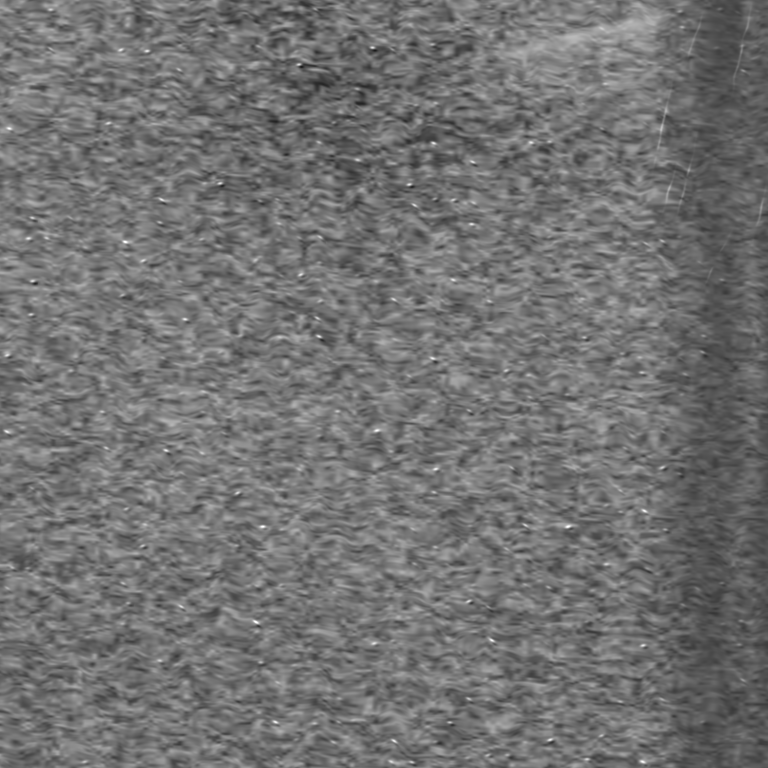
Write a WebGL 2 fragment shader that draws this texture.

```glsl
#version 300 es
precision highp float;
// Grey brushed grain: short, nearly level flecks made of stretched value noise,
// with sparse glints. Broad shading adds a dark upright fold at the right,
// curved pale wisps at the top right and a few steep scratches beside the fold.

uniform vec2 u_resolution;
out vec4 fragColor;

const float BASE_TONE = 0.472;
const float GRAIN_TILT = -0.07;                 // radians, falling to the right
const vec2 COARSE_FREQ = vec2(72.0, 165.0);     // flecks per canvas side
const vec2 FINE_FREQ = vec2(135.0, 285.0);
const float COARSE_GAIN = 0.24;
const float FINE_GAIN = 0.17;
const float GLINT_CELLS = 40.0;
const float GLINT_GAIN = 0.5;
const vec2 GLINT_SIZE = vec2(0.0036, 0.0019);
const float FOLD_DEPTH = 0.135;
const float PATCH_DEPTH = 0.085;
const float WISP_GAIN = 0.17;
const vec2 WISP_ROOT = vec2(0.63, 0.895);
const int SCRATCHES = 7;
const float SCRATCH_GAIN = 0.2;

// Two independent values in 0..1 per lattice cell (integer mixing).
vec2 hash2(vec2 cell) {
    uvec2 v = uvec2(ivec2(floor(cell)) + 4096);
    v = v * 1664525u + 1013904223u;
    v.x += v.y * 1664525u;
    v.y += v.x * 1664525u;
    v ^= v >> 16u;
    v.x += v.y * 1664525u;
    v.y += v.x * 1664525u;
    v ^= v >> 16u;
    return vec2(v & 0xffffu) / 65535.0;
}

// Smooth value noise centred on zero, range -0.5..0.5.
float noise(vec2 p) {
    vec2 i = floor(p), f = fract(p);
    f = f * f * (3.0 - 2.0 * f);
    float low = mix(hash2(i).x, hash2(i + vec2(1, 0)).x, f.x);
    float high = mix(hash2(i + vec2(0, 1)).x, hash2(i + vec2(1, 1)).x, f.x);
    return mix(low, high, f.y) - 0.5;
}

float bell(float x) { return exp(-x * x); }

// Horizontal flecks; a gentle warp keeps them from lining up in rows.
float grain(vec2 p) {
    float c = cos(GRAIN_TILT), s = sin(GRAIN_TILT);
    vec2 q = vec2(c * p.x + s * p.y, c * p.y - s * p.x);
    q += vec2(0.012, 0.008) * vec2(noise(p * 34.0), noise(p * 41.0 + 77.0));
    float coarse = noise(q * COARSE_FREQ);
    float fine = noise(q * FINE_FREQ + 311.0);
    float sum = COARSE_GAIN * coarse + FINE_GAIN * fine;
    return sum + 0.9 * sum * abs(sum);
}

// Tiny bright ellipses, each with a dark shadow at its lower right.
float glints(vec2 p) {
    vec2 cell = floor(p * GLINT_CELLS);
    vec2 centre = (cell + 0.3 + 0.4 * hash2(cell + 500.0)) / GLINT_CELLS;
    vec2 traits = hash2(cell + 900.0);
    vec2 d = p - centre;
    d.y -= d.x * (traits.y - 0.6) * 0.8;
    vec2 lit = d / GLINT_SIZE;
    vec2 shade = (d - vec2(0.0035, -0.0035)) / GLINT_SIZE;
    return pow(traits.x, 9.0) * (exp(-dot(lit, lit)) - 0.4 * exp(-dot(shade, shade)));
}

// Darkness of the upright fold, with a paler seam inside it.
float fold(vec2 p) {
    float x = p.x + 0.012 * noise(vec2(3.0, p.y * 4.0));
    float body = smoothstep(0.83, 0.93, x);
    float seam = 0.4 * bell((x - 0.972) / 0.016);
    float top = 0.45 * bell((x - 0.95) / 0.03) * smoothstep(0.75, 1.0, p.y);
    return body * (1.0 - seam + 0.35 * noise(vec2(x * 70.0, p.y * 5.0))) + top;
}

// Cloudy dark patches in the upper middle.
float patches(vec2 p) {
    float area = bell((p.x - 0.46) / 0.25) * smoothstep(0.62, 0.92, p.y);
    float cloud = noise(vec2(p.x * 6.0 - p.y * 4.0, p.y * 9.0 + p.x * 3.0) + 20.0);
    return area * clamp(0.6 + 1.3 * cloud, 0.0, 1.0);
}

// Fibres following a curve that rises from the root and levels out.
float wisps(vec2 p) {
    float along = p.x - WISP_ROOT.x;
    float off = p.y - WISP_ROOT.y - 0.165 * sqrt(max(along, 0.0));
    float reach = smoothstep(0.0, 0.06, along) * (1.0 - smoothstep(0.2, 0.27, along));
    float fibres = 0.5 + noise(vec2(along * 7.0, off * 75.0) + 60.0);
    float spread = bell((off + 0.005) / 0.06);
    float ridge = bell(off / 0.009);
    float lower = bell((off + 0.075) / 0.012) * smoothstep(0.1, 0.17, along);
    return reach * (spread * fibres * 0.75 + 0.6 * ridge + 0.4 * lower);
}

// Thin, broken, steep strokes near the fold.
float scratches(vec2 p) {
    float sum = 0.0;
    for (int i = 0; i < SCRATCHES; i++) {
        vec2 h = hash2(vec2(i, 1700)), k = hash2(vec2(i, 1800));
        vec2 d = p - mix(vec2(0.86, 0.64), vec2(0.99, 0.96), h);
        float across = d.x - d.y * mix(0.2, 0.5, k.x) + 0.003 * noise(vec2(i, p.y * 60.0));
        float ends = bell(d.y / mix(0.02, 0.045, k.y));
        float broken = clamp(0.55 + 1.4 * noise(vec2(i * 9, p.y * 90.0)), 0.0, 1.0);
        sum += bell(across / 0.0018) * ends * broken;
    }
    return sum;
}

void main() {
    vec2 p = gl_FragCoord.xy / u_resolution;
    float dark = fold(p), pale = wisps(p), cloud = patches(p);

    // Broad light and shade.
    float tone = BASE_TONE - 0.02 * (1.0 - smoothstep(0.0, 0.5, p.y));
    tone += 0.035 * noise(p * 5.0 + 9.0) - FOLD_DEPTH * dark;
    tone += WISP_GAIN * pale - PATCH_DEPTH * cloud;

    // Grain softens in the fold and wisps, and sharpens in the patches.
    float calm = clamp(1.0 - 0.5 * dark - 0.45 * pale + 0.25 * cloud, 0.3, 1.25);
    tone += grain(p) * calm + GLINT_GAIN * glints(p) * calm;
    tone += SCRATCH_GAIN * scratches(p);

    fragColor = vec4(vec3(clamp(tone, 0.0, 1.0)), 1.0);
}
```
